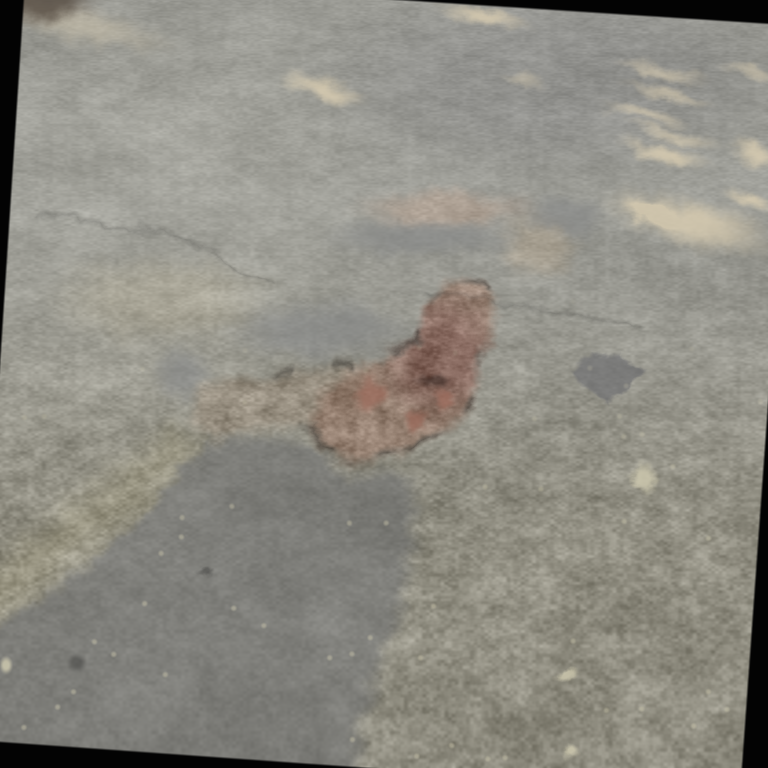
This texture is drawn by a three.js fragment shader. Its source:

```glsl
// Worn asphalt with a reddish pothole, a dark tar patch and sun flecks, in a tilted black frame.
varying vec2 vUv;

float hash(vec2 p) {
  return fract(sin(dot(p, vec2(127.1, 311.7))) * 43758.5453);
}

float noise(vec2 p) {
  vec2 i = floor(p), f = fract(p);
  f = f * f * (3.0 - 2.0 * f);
  return mix(mix(hash(i), hash(i + vec2(1, 0)), f.x),
             mix(hash(i + vec2(0, 1)), hash(i + vec2(1, 1)), f.x), f.y);
}

float fbm(vec2 p) {
  float sum = 0.0, amp = 0.5;
  for (int i = 0; i < 5; i++) {
    sum += amp * noise(p);
    p = mat2(1.6, 1.2, -1.2, 1.6) * p + 7.3;
    amp *= 0.5;
  }
  return sum;
}

// 1 inside, 0 outside of a signed distance
float fill(float d, float soft) { return 1.0 - smoothstep(-soft, soft, d); }

// Soft ellipse
float blob(vec2 p, vec2 center, vec2 radius) {
  return 1.0 - smoothstep(0.35, 1.25, length((p - center) / radius));
}

// Sun fleck, slanting down to the right
float fleck(vec2 p, vec2 center, vec2 radius) {
  vec2 q = p - center;
  q.y += q.x * 0.22;
  return 1.0 - smoothstep(0.1, 1.3, length(q / radius));
}

float segment(vec2 p, vec2 a, vec2 b) {
  vec2 pa = p - a, ba = b - a;
  return length(pa - ba * clamp(dot(pa, ba) / dot(ba, ba), 0.0, 1.0));
}

void main() {
  vec2 p = vUv;
  vec2 ground = p * vec2(1.0, 1.0 + 0.7 * p.y);
  float coarse = fbm(ground * 9.0) - 0.48;
  float rough = fbm(ground * 34.0 + 5.0) - 0.48;
  float grain = noise(ground * 125.0) + noise(ground * 210.0) - 1.0;
  vec2 w = p + 0.028 * vec2(rough, fbm(p * 32.0 + 19.0) - 0.48);

  // Base asphalt: cool and pale above, warm and coarse at the lower right
  float lower = 1.0 - smoothstep(0.25, 0.75, p.y);
  vec3 color = mix(vec3(0.60, 0.60, 0.575), vec3(0.565, 0.555, 0.505), lower);
  color += vec3(0.035, 0.034, 0.03) * blob(p, vec2(0.2, 0.68), vec2(0.35, 0.3));
  color = mix(color, vec3(0.55, 0.55, 0.54), 0.7 * blob(p, vec2(0.72, 0.9), vec2(0.3, 0.12)));
  color = mix(color, vec3(0.5, 0.49, 0.44), 0.5 * blob(w, vec2(0.65, 0.09), vec2(0.14, 0.08)));

  // Worn pale and pinkish areas
  color = mix(color, vec3(0.66, 0.64, 0.57), 0.6 * blob(w, vec2(0.21, 0.61), vec2(0.14, 0.06)));
  color = mix(color, vec3(0.69, 0.62, 0.56), 0.7 * blob(w, vec2(0.58, 0.728), vec2(0.11, 0.03)));
  color = mix(color, vec3(0.66, 0.62, 0.55), 0.7 * blob(w, vec2(0.7, 0.68), vec2(0.05, 0.045)));
  color = mix(color, vec3(0.60, 0.58, 0.49), 0.6 * fill(segment(w, vec2(0.0, 0.23), vec2(0.23, 0.41)) - 0.03, 0.03));

  // Smooth filled spots
  float smoothSpot = blob(w, vec2(0.42, 0.57), vec2(0.12, 0.04));
  smoothSpot = max(smoothSpot, blob(w, vec2(0.55, 0.69), vec2(0.12, 0.025)));
  smoothSpot = max(smoothSpot, blob(w, vec2(0.24, 0.51), vec2(0.04, 0.035)));
  smoothSpot = max(smoothSpot, blob(w, vec2(0.736, 0.717), vec2(0.05, 0.025)));
  color = mix(color, vec3(0.54, 0.545, 0.54), 0.75 * smoothSpot);

  // Tar patch bounded by a curved left side, a flat top and a leaning right side
  float tarTop = min(0.19 + 0.45 * w.x + 1.6 * w.x * w.x, 0.425 - 0.045 * smoothstep(0.39, 0.46, w.x));
  float tarRight = mix(0.465, 0.537, smoothstep(0.0, 0.3, w.y));
  float tar = fill(w.y - tarTop, 0.012) * fill(w.x - tarRight, 0.016);
  color = mix(color, vec3(0.485, 0.485, 0.47) + 0.05 * coarse, 0.92 * tar);

  // Five-sided plug to the right
  vec2 q = w - vec2(0.79, 0.515);
  float plug = fill(max(q.y - 0.024, abs(q.x) * 0.65 + abs(q.y) * 0.75 - 0.032), 0.004);
  color = mix(color, vec3(0.475, 0.475, 0.47), plug);

  // Surface texture
  float texture = 1.0 - 0.6 * max(max(tar, plug), smoothSpot);
  color += 0.11 * coarse * texture + (0.16 * rough + 0.075 * grain) * texture * (0.55 + 0.6 * lower);

  // Pothole: reddish body and tan arm
  float body = min(segment(w, vec2(0.47, 0.455), vec2(0.56, 0.5)) - 0.06,
                   segment(w, vec2(0.57, 0.52), vec2(0.602, 0.59)) - 0.043);
  float arm = segment(w, vec2(0.29, 0.465), vec2(0.44, 0.49)) - 0.036;
  color = mix(color, vec3(0.59, 0.55, 0.49) + 0.3 * rough + 0.08 * grain, 0.8 * fill(arm, 0.012));
  float rubble = fbm(p * 48.0 + 3.0) - 0.48;
  vec3 earth = mix(vec3(0.59, 0.50, 0.44), vec3(0.53, 0.40, 0.36), blob(w, vec2(0.575, 0.535), vec2(0.08, 0.08)));
  color = mix(color, earth + 0.36 * rubble + 0.07 * grain, 0.9 * fill(body, 0.012));
  float brick = blob(w, vec2(0.484, 0.488), vec2(0.023, 0.024));
  brick = max(brick, blob(w, vec2(0.54, 0.455), vec2(0.016, 0.014)));
  brick = max(brick, blob(w, vec2(0.575, 0.478), vec2(0.014, 0.016)));
  color = mix(color, vec3(0.60, 0.41, 0.35), 0.75 * brick);

  // Broken shadow along the rim, and long cracks
  float rim = fill(abs(min(body, arm)) - 0.003, 0.007) * smoothstep(0.38, 0.6, noise(p * 38.0));
  color *= 1.0 - 0.38 * rim * smoothstep(0.3, 0.38, w.x);
  color *= 1.0 - 0.3 * blob(w, vec2(0.565, 0.505), vec2(0.025, 0.012));
  float crack = min(segment(w, vec2(0.05, 0.722), vec2(0.235, 0.694)), segment(w, vec2(0.235, 0.694), vec2(0.345, 0.63)));
  crack = min(crack, segment(w, vec2(0.55, 0.62), vec2(0.83, 0.577)));
  color *= 1.0 - 0.16 * fill(crack - 0.002, 0.005);
  color *= 1.0 - 0.25 * max(blob(p, vec2(0.1, 0.137), vec2(0.012)), blob(w, vec2(0.273, 0.254), vec2(0.012, 0.008)));

  // Sun flecks
  float sun = fleck(w, vec2(0.42, 0.883), vec2(0.05, 0.017)) + fleck(w, vec2(0.63, 0.979), vec2(0.06, 0.013));
  sun += fleck(w, vec2(0.866, 0.8), vec2(0.055, 0.014)) + fleck(w, vec2(0.985, 0.8), vec2(0.035, 0.017));
  sun += fleck(w, vec2(0.9, 0.71), vec2(0.1, 0.033)) + fleck(w, vec2(0.98, 0.74), vec2(0.035, 0.014));
  sun += fleck(w, vec2(0.85, 0.72), vec2(0.035, 0.016)) + 0.5 * fleck(w, vec2(0.1, 0.97), vec2(0.12, 0.025));
  for (int i = 0; i < 4; i++) {
    float k = float(i);
    sun += 0.7 * fleck(w, vec2(0.86 + 0.02 * sin(k * 2.5), 0.908 - 0.028 * k), vec2(0.055, 0.01));
  }
  sun += 0.5 * fleck(w, vec2(0.68, 0.895), vec2(0.03, 0.01)) + 0.6 * fleck(w, vec2(0.98, 0.905), vec2(0.04, 0.009));
  color = mix(color, vec3(0.86, 0.81, 0.70), 0.8 * min(sun, 1.0));

  // Pale stones, a few large and many scattered
  float stone = blob(w, vec2(0.841, 0.375), vec2(0.014, 0.017)) + blob(w, vec2(0.736, 0.12), vec2(0.014, 0.009));
  stone += blob(w, vec2(0.742, 0.017), vec2(0.013, 0.011)) + blob(p, vec2(0.008, 0.134), vec2(0.008, 0.011));
  vec2 cell = floor(p * 45.0);
  vec2 offset = fract(p * 45.0) - 0.3 - 0.4 * vec2(hash(cell), hash(cell + 9.0));
  stone += 0.55 * step(0.95, hash(cell + 31.0)) * fill(length(offset) - 0.14, 0.1) * lower;
  color = mix(color, vec3(0.80, 0.78, 0.68), 0.85 * min(stone, 1.0));

  // Dark verge in the upper left corner, then the tilted frame
  color = mix(color, vec3(0.33, 0.29, 0.25), 0.8 * blob(w, vec2(0.05, 1.0), vec2(0.08, 0.03)));
  float frame = max(max(0.0653 * (p.y - 0.525) - p.x, p.x - 0.966 - 0.0718 * p.y),
                    max(p.y - 1.0 + 0.0646 * (p.x - 0.52), 0.034 - 0.0708 * p.x - p.y));
  gl_FragColor = vec4(mix(vec3(0.01), color, fill(frame, 0.002)), 1.0);
}
```
